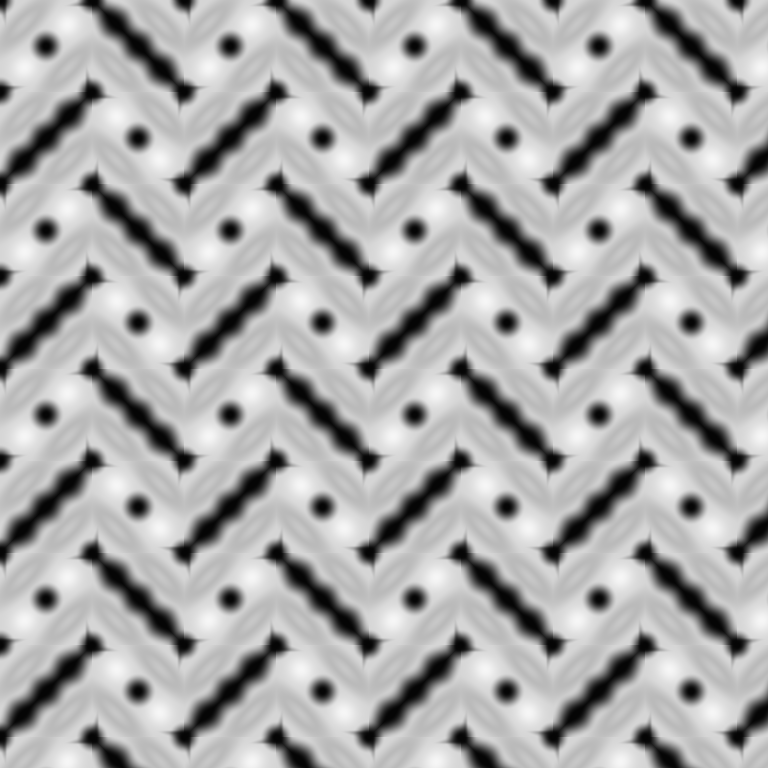
Give the GLSL for this pattern, as a three.js fragment shader.

```glsl
varying vec2 vUv;

// Pale strand with a grey oval rim around a lighter core on each side of the diagonal
float strandTone(float along, float across) {
  float oval = length(vec2(along * 0.3, abs(across) - 0.34));
  float rim = mix(0.725, 0.835, smoothstep(0.06, 0.19, oval));
  return rim + 0.055 * (1.0 - smoothstep(0.0, 0.08, oval));
}

// Soft beaded groove that narrows to a point at both ends
float grooveDark(float along, float across) {
  float swell = 0.022 * cos(along * 17.77);
  float taper = 0.09 * smoothstep(0.45, 0.7, abs(along));
  return 1.0 - smoothstep(0.0, 0.23, abs(across) - swell + taper);
}

// Dark corner: a soft round core and two thin wings, each crisp on its outer side
float cornerDark(vec2 q) {
  float core = 1.0 - smoothstep(0.02, 0.18, length(q));
  vec2 inside = 1.0 - smoothstep(0.035, 0.085, q);
  vec2 depth = max(0.06 - q, 0.0);
  float spread = depth.x + depth.y + 1.5 * min(depth.x, depth.y);
  float wings = 0.85 * inside.x * inside.y * (1.0 - smoothstep(0.06, 0.38, spread));
  return 1.0 - (1.0 - core) * (1.0 - wings);
}

void main() {
  // Square cells counted from the upper left, y pointing down
  vec2 grid = vec2(vUv.x, 1.0 - vUv.y) * 8.333;
  vec2 cell = floor(grid);
  vec2 local = fract(grid) - 0.5;
  float isGroove = mod(cell.x + cell.y, 2.0);

  // The diagonal flips from column to column, giving the herringbone
  local.y *= 2.0 * mod(cell.x, 2.0) - 1.0;
  float along = (local.x + local.y) * 0.7071;
  float across = (local.x - local.y) * 0.7071;

  // Highlights on both sides of the dot
  float lobe = abs(along) - 0.33;
  float shine = exp(-45.0 * lobe * lobe - 55.0 * across * across);
  float tone = strandTone(along, across) + 0.13 * shine * (1.0 - isGroove);

  // Alternate cells hold a groove or a round dot
  float dotDark = 1.0 - smoothstep(0.02, 0.2, length(local));
  float dark = mix(dotDark, grooveDark(along, across), isGroove);

  // Turn each corner so that its groove runs towards +x, +y
  vec2 corner = floor(grid + 0.5);
  vec2 parity = mod(corner, 2.0);
  vec2 q = (grid - corner) * vec2(1.0 - 2.0 * parity.y, 2.0 * parity.x - 1.0);
  dark = 1.0 - (1.0 - dark) * (1.0 - cornerDark(q));

  gl_FragColor = vec4(vec3(mix(tone, 0.02, dark)), 1.0);
}
```
